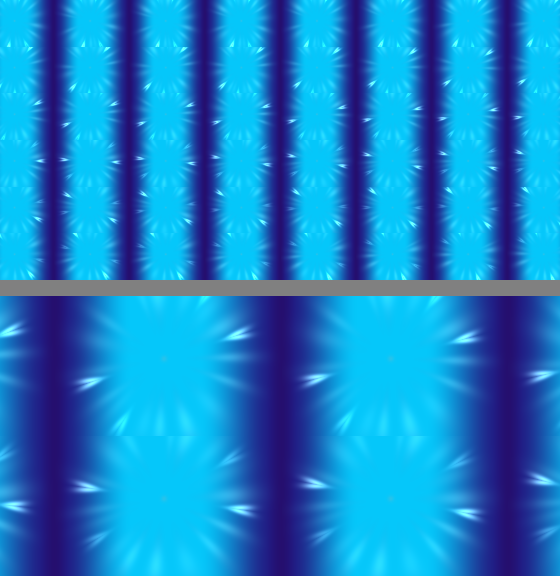
Top: the whole. Bottom: its middle third, enlarged.
A Shadertoy shader for this pattern:

```glsl
// Glowing cyan columns on indigo, tiled with ray bursts that turn from cell to cell.

float hash(float n) {
    return fract(sin(n * 12.9898) * 43758.5453);
}

// Signed difference of two angles, wrapped to -pi..pi
float angleDiff(float a, float b) {
    return mod(a - b + 3.14159, 6.28318) - 3.14159;
}

float bell(float x, float width) {
    return exp(-x * x / (width * width));
}

// Horizontal falloff from the bright core to the dark seam
vec3 columnColor(float u) {
    vec3 color = mix(vec3(0.02, 0.78, 0.98), vec3(0.13, 0.10, 0.51), smoothstep(0.29, 0.94, u));
    return mix(color, vec3(0.15, 0.04, 0.40), 0.7 * smoothstep(0.86, 1.0, u));
}

// Soft wedges of light, each with its own angle, width and strength
vec3 addRays(vec3 color, float angle, float radius) {
    for (int i = 0; i < 16; i++) {
        float id = float(i);
        float direction = (id + 0.8 * hash(id + 3.1)) * 0.3927;
        float width = mix(0.05, 0.13, hash(id + 17.3));
        float strength = mix(0.3, 1.0, hash(id + 41.7));
        float beam = strength * bell(angleDiff(angle, direction), width);
        float veil = smoothstep(0.12, 0.5, radius) * (1.0 - smoothstep(0.55, 0.85, radius));
        color = mix(color, vec3(0.25, 0.48, 0.75), 0.25 * beam * veil);
        color += vec3(0.10, 0.17, 0.12) * beam * bell(radius - 0.48, 0.13);
    }
    return color;
}

// Two opposite forked sparks, with a weaker pair beside them
float sparks(float angle, float radius) {
    float light = 0.0;
    for (int i = 0; i < 4; i++) {
        float id = float(i);
        float direction = 3.14159 * id + 0.68 * floor(id / 2.0);
        float d = abs(angleDiff(angle, direction));
        float fork = 0.14 * max(radius - 0.46, 0.0);
        float tine = bell(d - fork / radius, 0.035);
        light += tine * bell(radius - 0.55, 0.085) * (i < 2 ? 1.0 : 0.35);
    }
    return light;
}

void mainImage(out vec4 fragColor, in vec2 fragCoord) {
    // Six rows; the columns are laid out from the middle of the canvas
    vec2 p = 6.0 * (fragCoord - vec2(0.5 * iResolution.x, 0.0)) / iResolution.y;
    vec2 size = vec2(1.62, 1.0);
    p.x -= 0.011;
    vec2 cell = floor(p / size);
    vec2 q = p - cell * size - vec2(0.781, 0.552);

    // Column gradient, with the core slightly left of the cell's middle
    float u = q.x < 0.0 ? -q.x / 0.781 : q.x / 0.839;
    vec3 color = columnColor(u);

    // The burst turns strongly by row and slightly by column
    float turn = 0.45 * (cell.y - 2.0) - 0.047 * (cell.x + 4.0);
    float radius = max(length(q), 0.001);
    float angle = atan(q.y, q.x) - turn;
    color = addRays(color, angle, radius);
    color += vec3(0.45, 0.62, 0.50) * sparks(angle, radius);

    // Faint hub
    color = mix(color, vec3(0.25, 0.75, 0.88), 0.6 * bell(radius, 0.022));

    fragColor = vec4(clamp(color, 0.0, 1.0), 1.0);
}
```
